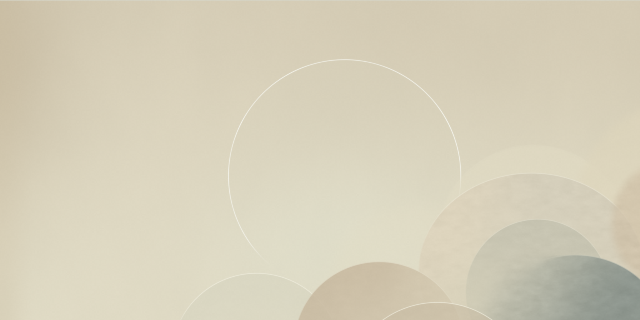
A Shadertoy shader for this background:

```glsl
// Calm paper-toned backdrop: a thin pale ring over warm haze, with translucent
// domes piled up at the lower right. Each dome is an ellipse distance that gives
// a fill fading with depth and a fine lit rim; value noise adds paper grain.

#define RING_CENTRE vec2(1.077, 0.4505)
#define RING_RADIUS 0.363
#define LINE_WIDTH 0.0014
#define GRAIN 0.006
#define MOTTLE 0.014
#define TEXTURE_SCALE 46.0
#define RIM_COLOUR vec3(0.94, 0.93, 0.87)
#define CREAM vec3(0.885, 0.862, 0.77)
#define TAN vec3(0.785, 0.728, 0.63)
#define BLUE_GREY vec3(0.52, 0.56, 0.535)

float hash(vec2 p) {
    vec3 q = fract(vec3(p.xyx) * 0.1031);
    q += dot(q, q.yzx + 33.33);
    return fract((q.x + q.y) * q.z);
}

float noise(vec2 p) {
    vec2 i = floor(p), f = fract(p);
    f = f * f * (3.0 - 2.0 * f);
    return mix(mix(hash(i), hash(i + vec2(1, 0)), f.x),
               mix(hash(i + vec2(0, 1)), hash(i + vec2(1, 1)), f.x), f.y);
}

float fbm(vec2 p) {
    float sum = 0.0, weight = 0.5;
    for (int i = 0; i < 4; i++) {
        sum += weight * noise(p);
        p = mat2(1.6, 1.2, -1.2, 1.6) * p + 7.3;
        weight *= 0.5;
    }
    return sum;
}

// Soft round patch of light, 1 at its centre.
float glow(vec2 p, vec2 centre, vec2 size) {
    vec2 q = (p - centre) / size;
    return exp(-dot(q, q));
}

// Thin line along the zero of a distance, never much finer than a pixel.
float stroke(float d) {
    float w = max(LINE_WIDTH, 0.55 / iResolution.y);
    return exp(-d * d / (w * w));
}

// fill = colour and opacity; look = edge softness, opacity kept inside, rim, texture.
void dome(inout vec3 col, vec2 p, vec2 centre, vec2 radii, vec4 fill, vec4 look) {
    float d = (length((p - centre) / radii) - 1.0) * min(radii.x, radii.y);
    float soft = max(look.x, 0.8 / iResolution.y);
    float inside = 1.0 - smoothstep(-soft, soft, d);
    float kept = mix(1.0, look.y, smoothstep(0.0, 0.24, -d));
    float weave = fbm(p * TEXTURE_SCALE * vec2(0.7, 1.3)) - 0.47;
    col = mix(col, fill.rgb + weave * look.w, inside * fill.a * kept);
    // The rim catches light near the crown and dies out down the sides.
    float crown = smoothstep(0.1, 0.8, (p.y - centre.y) / radii.y);
    col = mix(col, RIM_COLOUR, stroke(d) * look.z * crown);
}

vec3 background(vec2 p) {
    vec3 col = mix(vec3(0.875, 0.855, 0.77), vec3(0.83, 0.795, 0.705),
                   smoothstep(0.1, 1.0, p.y));
    col = mix(col, vec3(0.868, 0.838, 0.75), 0.5 * glow(p, vec2(0.6, 0.5), vec2(0.45, 0.5)));
    col = mix(col, vec3(0.755, 0.70, 0.595), 0.65 * glow(p, vec2(-0.08, 0.85), vec2(0.25, 0.45)));
    col = mix(col, vec3(0.80, 0.75, 0.645), 0.3 * (1.0 - smoothstep(0.0, 0.12, p.x)));
    col = mix(col, vec3(0.873, 0.868, 0.79), 0.75 * glow(p, vec2(1.05, 0.22), vec2(0.42, 0.27)));
    return col + MOTTLE * (fbm(p * vec2(9.0, 5.0)) - 0.47);
}

void ring(inout vec3 col, vec2 p) {
    vec2 q = p - RING_CENTRE;
    float d = length(q) - RING_RADIUS;
    float disc = 1.0 - smoothstep(-0.003, 0.003, d);
    col = mix(col, vec3(0.835, 0.815, 0.73), 0.25 * disc * smoothstep(-0.2, 0.3, q.y));
    // The outline dissolves low on the left and sooner on the right.
    float low = q.x < 0.0 ? -0.29 : -0.10;
    float visible = smoothstep(low, low + 0.12, q.y);
    float uneven = 0.65 + 0.35 * noise(q * 12.0);
    col = mix(col, vec3(0.96, 0.96, 0.93), 0.9 * stroke(d) * visible * uneven);
}

void mainImage(out vec4 fragColor, in vec2 fragCoord) {
    vec2 p = fragCoord / iResolution.y;
    vec3 col = background(p);
    ring(col, p);

    // Pale hazy hills at the back
    dome(col, p, vec2(1.30, 0.09), vec2(0.27), vec4(CREAM, 0.4), vec4(0.04, 0.6, 0.0, 0.0));
    dome(col, p, vec2(1.667, 0.245), vec2(0.30), vec4(CREAM, 0.5), vec4(0.007, 0.5, 0.05, 0.0));
    dome(col, p, vec2(2.135, 0.349), vec2(0.335), vec4(0.868, 0.835, 0.735, 0.65),
         vec4(0.022, 0.9, 0.0, 0.01));

    // Textured domes on the right
    vec3 shell = mix(vec3(0.86, 0.82, 0.73), vec3(0.825, 0.80, 0.725),
                     smoothstep(1.4, 1.75, p.x));
    dome(col, p, vec2(1.661, 0.154), vec2(0.352, 0.305), vec4(shell, 0.85),
         vec4(0.003, 0.75, 0.4, 0.045));
    dome(col, p, vec2(2.083, 0.30), vec2(0.17, 0.19), vec4(TAN + 0.025, 0.75),
         vec4(0.02, 0.9, 0.0, 0.05));
    dome(col, p, vec2(1.68, 0.088), vec2(0.224, 0.227), vec4(0.765, 0.757, 0.685, 0.8),
         vec4(0.003, 0.75, 0.3, 0.04));
    col = mix(col, vec3(0.84, 0.82, 0.73), 0.6 * glow(p, vec2(1.48, 0.05), vec2(0.12, 0.14)));

    // The blue dome melts away on its left side and deepens to the lower right
    float melt = mix(0.06, 0.003, smoothstep(1.58, 1.78, p.x));
    vec3 slate = mix(vec3(0.73, 0.73, 0.665), BLUE_GREY,
                     smoothstep(1.58, 2.0, p.x + 0.5 * (0.12 - p.y)));
    dome(col, p, vec2(1.797, -0.04), vec2(0.28, 0.243), vec4(slate, 0.9),
         vec4(melt, 0.95, 0.15 * smoothstep(1.65, 1.8, p.x), 0.07));

    // Low domes along the bottom
    dome(col, p, vec2(0.802, -0.12), vec2(0.266), vec4(0.845, 0.835, 0.755, 0.7),
         vec4(0.003, 0.5, 0.65, 0.01));
    vec3 clay = mix(TAN, vec3(0.83, 0.79, 0.695), smoothstep(1.15, 1.42, p.x));
    dome(col, p, vec2(1.185, -0.078), vec2(0.265, 0.26), vec4(clay, 0.88),
         vec4(0.003, 0.75, 0.25, 0.02));
    dome(col, p, vec2(1.367, -0.237), vec2(0.292), vec4(0.785, 0.738, 0.645, 0.6),
         vec4(0.003, 0.8, 0.65, 0.02));

    // Pale hairline at the top edge, then fine grain
    col = mix(col, vec3(0.84, 0.84, 0.79), 0.6 * smoothstep(0.995, 0.998, p.y));
    col += GRAIN * (hash(floor(p * 256.0)) - 0.5);
    fragColor = vec4(col, 1.0);
}
```
